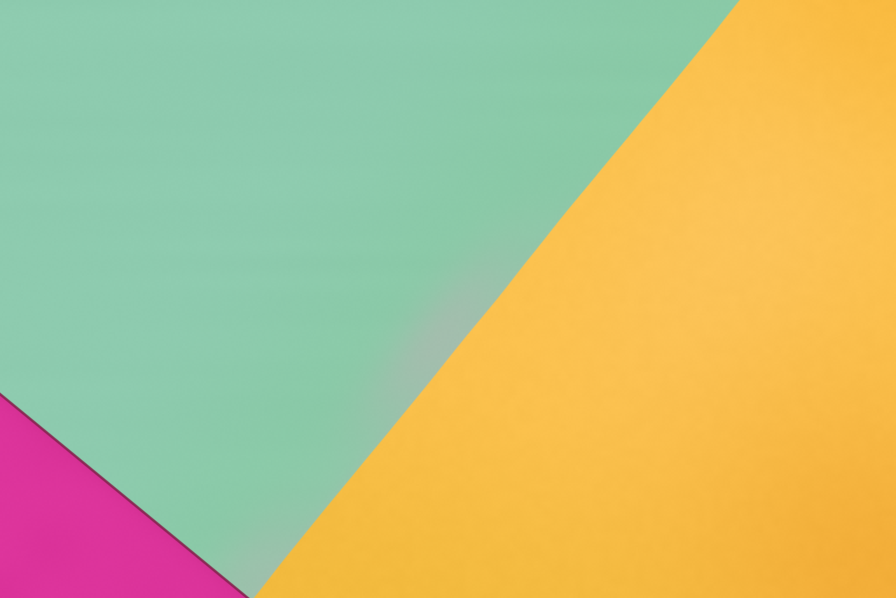
This background is drawn by a WebGL 2 fragment shader. Its source:

```glsl
#version 300 es
precision highp float;

uniform vec2 u_resolution;
out vec4 outColor;

float hash(vec2 p) {
    vec3 q = fract(vec3(p.xyx) * 0.1031);
    q += dot(q, q.yzx + 33.33);
    return fract((q.x + q.y) * q.z);
}

float valueNoise(vec2 p) {
    vec2 cell = floor(p), f = fract(p);
    f = f * f * (3.0 - 2.0 * f);
    return mix(mix(hash(cell), hash(cell + vec2(1, 0)), f.x),
               mix(hash(cell + vec2(0, 1)), hash(cell + vec2(1, 1)), f.x), f.y);
}

// Signed distance to the line through a and b, positive on its left
float lineSide(vec2 p, vec2 a, vec2 b) {
    vec2 along = normalize(b - a);
    return dot(p - a, vec2(-along.y, along.x));
}

// Soft elliptical glow, tilted so that its long axis follows the given direction
float glow(vec2 p, vec2 center, vec2 along, vec2 radius) {
    along = normalize(along);
    vec2 d = p - center;
    vec2 q = vec2(dot(d, along), dot(d, vec2(-along.y, along.x))) / radius;
    return exp(-dot(q, q));
}

void main() {
    vec2 p = gl_FragCoord.xy / u_resolution * vec2(1.5, 1.0);
    float pixel = 1.0 / u_resolution.y;
    vec2 slope = vec2(0.814, 1.0);

    float wobble = 0.003 * (valueNoise(vec2(p.y * 14.0, 3.0)) - 0.5);
    float yellowEdge = lineSide(p, vec2(0.424, 0.0), vec2(1.238, 1.0)) + wobble;
    float magentaEdge = lineSide(p, vec2(0.0, 0.342), vec2(0.416, 0.0));

    // Mint sheet with faint horizontal bands and a greyer fold
    vec3 mint = mix(vec3(0.555, 0.795, 0.685), vec3(0.540, 0.790, 0.655),
                    smoothstep(0.45, 0.05, yellowEdge));
    mint += 0.008 * (valueNoise(vec2(p.x * 2.0, p.y * 34.0)) - 0.5);
    float fold = glow(p, vec2(0.735, 0.435), slope, vec2(0.18, 0.055));
    float corner = glow(p, vec2(0.42, 0.04), slope, vec2(0.13, 0.06));
    float rim = 0.35 * exp(-max(yellowEdge, 0.0) / 0.015) * smoothstep(0.85, 0.4, p.y);
    mint = mix(mint, vec3(0.645, 0.740, 0.680), clamp(0.9 * fold + 0.6 * corner + rim, 0.0, 1.0));

    // Yellow sheet, lit at the upper right and deeper at the corners
    vec3 yellow = mix(vec3(0.950, 0.730, 0.240), vec3(0.985, 0.757, 0.300),
                      smoothstep(0.0, 0.55, p.y + 0.25 * (p.x - 0.424)));
    yellow = mix(yellow, vec3(0.988, 0.770, 0.355), 0.9 * glow(p, vec2(1.25, 0.6), slope, vec2(0.35, 0.22)));
    yellow = mix(yellow, vec3(0.950, 0.680, 0.220), glow(p, vec2(1.5, 0.0), slope, vec2(0.3, 0.35)));
    yellow = mix(yellow, vec3(0.975, 0.725, 0.240), 0.8 * glow(p, vec2(1.5, 1.0), slope, vec2(0.2, 0.25)));
    yellow += 0.008 * (valueNoise(p * 70.0) - 0.5);

    // Magenta sheet with a thin dark rim
    vec3 magenta = vec3(0.862, 0.200, 0.605) + 0.012 * (valueNoise(p * 12.0) - 0.5);
    magenta = mix(magenta, vec3(0.800, 0.170, 0.540), 0.5 * exp(min(magentaEdge, 0.0) / 0.012));

    vec3 color = mix(magenta, mint, smoothstep(-pixel, pixel, magentaEdge));
    float shadow = 1.0 - smoothstep(0.0007, 0.0035, abs(magentaEdge + 0.0008));
    color = mix(color, vec3(0.480, 0.130, 0.270), 0.8 * shadow);
    color = mix(yellow, color, smoothstep(-pixel, pixel, yellowEdge));

    // Fine paper grain
    color += 0.005 * (hash(floor(p * 342.0)) - 0.5);
    outColor = vec4(clamp(color, 0.0, 1.0), 1.0);
}
```
